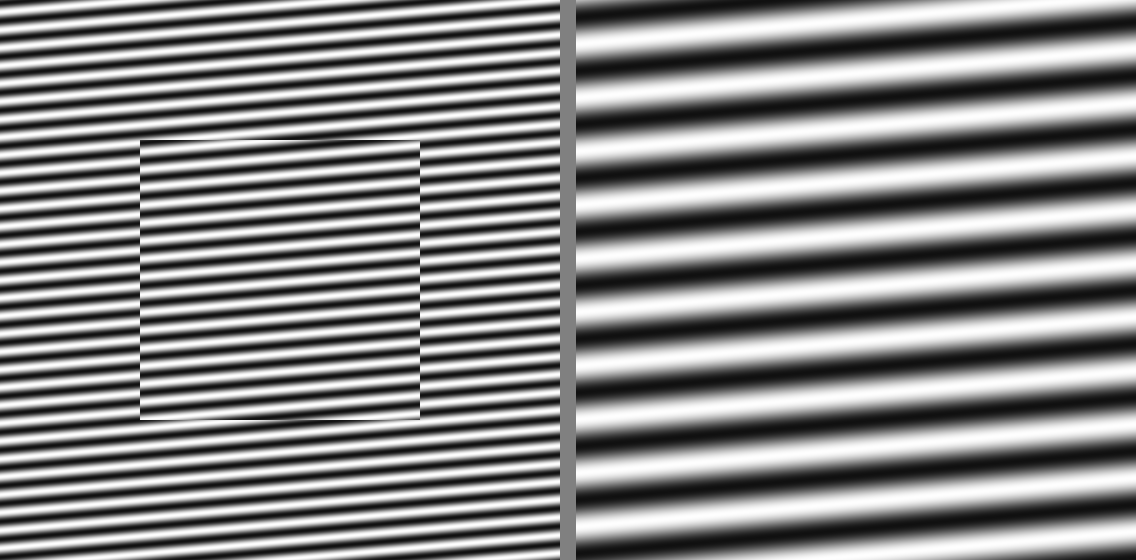
Left, the full canvas; right, a detail of the centre.
A three.js fragment shader for this pattern:

```glsl
#define STRIPE_COUNT 31.45
#define STRIPE_TILT 0.0873
#define STRIPE_PHASE 0.147
#define SQUARE_HALF 0.25
#define EDGE_SOFTNESS 0.001
#define DARK vec3(0.064)
#define LIGHT vec3(0.996)

varying vec2 vUv;

const float TAU = 6.283185;

// Sine grating, from -1 to 1, across the tilted stripes
float grating(vec2 p) {
  vec2 across = vec2(-sin(STRIPE_TILT), cos(STRIPE_TILT));
  return cos(TAU * (STRIPE_COUNT * dot(p, across) + STRIPE_PHASE));
}

// Coverage of the central square, with a softened edge
float squareMask(vec2 p) {
  float edgeDistance = max(abs(p.x), abs(p.y)) - SQUARE_HALF;
  return 1.0 - smoothstep(-EDGE_SOFTNESS, EDGE_SOFTNESS, edgeDistance);
}

void main() {
  vec2 p = vUv - 0.5;

  // The surround runs in counterphase to the square
  float wave = grating(p) * mix(-1.0, 1.0, squareMask(p));

  gl_FragColor = vec4(mix(DARK, LIGHT, 0.5 + 0.5 * wave), 1.0);
}
```
